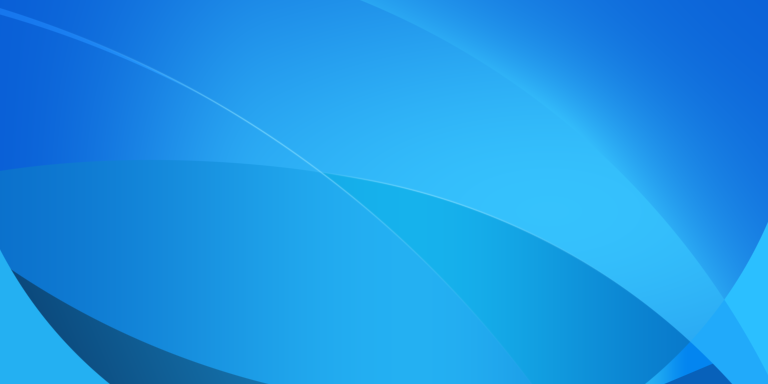
This background is drawn by a Shadertoy shader. Its source:

```glsl
// Arcs: centre x, centre y, radius, on a canvas 2 wide and 1 high
const vec3 RIBBON_ARC = vec3(-0.812, -1.639, 2.741);
const vec3 WAVE_ARC   = vec3(0.644, -1.142, 1.7025);
const vec3 VEIL_ARC   = vec3(0.162, -0.910, 2.0614);
const vec3 SHADOW_ARC = vec3(1.211, 2.051, 2.114);
const vec3 CORNER_ARC = vec3(0.983, 0.861, 1.1077);
const float WAVE_LIFT = 0.134;

const vec3 SKY_DEEP     = vec3(0.035, 0.37, 0.84);
const vec3 SKY_BRIGHT   = vec3(0.21, 0.76, 0.99);
const vec3 WAVE_DEEP    = vec3(0.03, 0.41, 0.78);
const vec3 WAVE_BRIGHT  = vec3(0.14, 0.69, 0.95);
const vec3 WAVE_TINT    = vec3(0.62, 1.01, 0.975);
const vec3 SHADOW_DEEP  = vec3(0.02, 0.18, 0.36);
const vec3 SHADOW_LIGHT = vec3(0.08, 0.45, 0.68);
const vec3 CORNER_CYAN  = vec3(0.17, 0.75, 1.0);
const vec3 CORNER_BLUE  = vec3(0.01, 0.52, 0.94);
const vec3 CORNER_DARK  = vec3(0.03, 0.38, 0.73);
const vec3 HIGHLIGHT    = vec3(0.50, 0.86, 1.0);

const vec2 SKY_FOCUS = vec2(1.43, 0.45);
const float WAVE_FOCUS = 1.08;
const float LINE_WIDTH = 0.0022;

// Positive outside the arc
float arcDistance(vec2 p, vec3 arc) {
    return length(p - arc.xy) - arc.z;
}

// Smooth coverage of the side where d is negative
float inside(float d, float pixel) {
    return smoothstep(pixel, -pixel, d);
}

float hairline(float d, float pixel) {
    float width = max(LINE_WIDTH, pixel);
    return exp(-d * d / (width * width));
}

// Bell that peaks at a centre
float bell(float x, float centre, float spread) {
    float d = (x - centre) / spread;
    return exp(-d * d);
}

vec3 skyColor(vec2 p) {
    vec2 d = p - SKY_FOCUS;
    float glow = exp(-0.41 * d.x * d.x - 1.9 * d.y * d.y);
    return mix(SKY_DEEP, SKY_BRIGHT, glow * smoothstep(-0.1, 0.7, p.x));
}

vec3 veilColor(vec2 p, float d) {
    float glow = 0.85 * exp(-4.0 * max(d, 0.0));
    glow *= mix(1.15, 0.78, smoothstep(1.4, 2.0, p.x));
    glow *= mix(1.0, 0.74, smoothstep(0.6, 1.0, p.y));
    return mix(SKY_DEEP, SKY_BRIGHT, glow);
}

vec3 waveColor(vec2 p, float ribbonSide) {
    float d = p.x - WAVE_FOCUS;
    float glow = exp(-(d > 0.0 ? 3.0 : 1.8) * d * d);
    vec3 color = mix(WAVE_DEEP, WAVE_BRIGHT, glow);
    return mix(color, color * WAVE_TINT, ribbonSide);
}

void mainImage(out vec4 fragColor, in vec2 fragCoord) {
    vec2 p = fragCoord / iResolution.xy * vec2(2.0, 1.0);
    float pixel = 0.8 / iResolution.y;

    float lift = max(0.95 - p.x, 0.0);
    float ribbon = arcDistance(p, RIBBON_ARC);
    float wave = arcDistance(p - vec2(0.0, WAVE_LIFT * lift * lift), WAVE_ARC);
    float veil = arcDistance(p, VEIL_ARC);
    float shadow = -arcDistance(p, SHADOW_ARC);
    float corner = -arcDistance(p, CORNER_ARC);
    float waveMask = inside(wave, pixel);
    float veilMask = inside(-veil, pixel);

    // Sky and the veil over its right side
    vec3 color = mix(skyColor(p), veilColor(p, veil), veilMask);

    // Tapered ribbon at the left
    float taper = 0.016 * max(1.0 - p.x / 0.6, 0.0);
    float band = inside(ribbon, pixel) * inside(-ribbon - taper, pixel);
    color += vec3(0.05, 0.09, 0.09) * band * smoothstep(0.6, 0.4, p.x);

    // Large wave
    float ribbonSide = inside(-ribbon, pixel);
    color = mix(color, waveColor(p, ribbonSide), waveMask);

    // Lower left shadow
    float shade = clamp(0.2 + 1.15 * p.x + 0.5 * p.y, 0.0, 1.0);
    vec3 shadowColor = mix(SHADOW_DEEP, SHADOW_LIGHT, shade);
    color = mix(color, shadowColor, inside(shadow, pixel));

    // Lower right corner, layered by the veil and the wave
    vec3 cornerColor = mix(CORNER_CYAN * vec3(0.75, 0.89, 0.98), CORNER_CYAN, veilMask);
    vec3 underWave = mix(WAVE_BRIGHT, CORNER_BLUE, smoothstep(1.68, 1.80, p.x));
    float wedge = p.y - 0.42 * (p.x - 1.73);
    underWave = mix(underWave, CORNER_DARK, inside(wedge, pixel));
    cornerColor = mix(cornerColor, underWave, waveMask);
    color = mix(color, cornerColor, inside(corner, pixel));

    // Fine highlights along the ribbon and the wave crest
    float ribbonLight = 0.6 * bell(p.x, 0.70, 0.30) + 0.12 * bell(p.x, 1.05, 0.25);
    float crestLight = 0.6 * bell(p.x, 1.15, 0.32) * smoothstep(0.75, 0.95, p.x);
    color = mix(color, HIGHLIGHT, hairline(ribbon, pixel) * ribbonLight);
    color = mix(color, HIGHLIGHT, hairline(wave, pixel) * crestLight);

    fragColor = vec4(clamp(color, 0.0, 1.0), 1.0);
}
```
